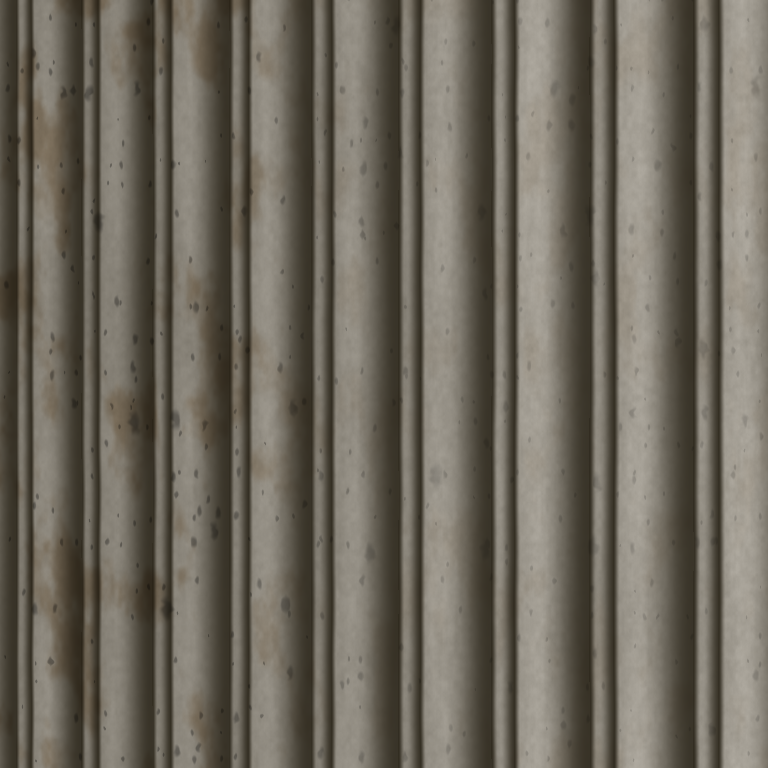
Give the GLSL for this texture, as a Shadertoy shader.

```glsl
// Upright stone fluting: narrow fillets alternate with wide rounded ribs,
// and each repeat is broader than the one to its left. A height-free shading
// profile gives the relief; layered value noise and scattered pits give wear.

const vec3 SHADOW_STONE = vec3(0.195, 0.175, 0.130);
const vec3 LIT_STONE = vec3(0.640, 0.620, 0.580);
const vec3 STAIN_TINT = vec3(0.86, 0.80, 0.72);

const float FIRST_EDGE = 0.0208;   // left edge of repeat zero
const float FIRST_WIDTH = 0.0819;  // width of repeat zero
const float WIDENING = 0.00354;    // quadratic growth of the spacing
const float FILLET_SHARE = 0.235;  // part of a repeat taken by the fillet

float hash(vec2 p) {
    vec3 q = fract(vec3(p.xyx) * 0.1031);
    q += dot(q, q.yzx + 33.33);
    return fract((q.x + q.y) * q.z);
}

float valueNoise(vec2 p) {
    vec2 cell = floor(p);
    vec2 f = fract(p);
    f = f * f * (3.0 - 2.0 * f);
    float low = mix(hash(cell), hash(cell + vec2(1.0, 0.0)), f.x);
    float high = mix(hash(cell + vec2(0.0, 1.0)), hash(cell + 1.0), f.x);
    return mix(low, high, f.y);
}

float fbm(vec2 p) {
    float sum = 0.0;
    float weight = 0.5;
    for (int i = 0; i < 4; i++) {
        sum += weight * valueNoise(p);
        p = p * 2.03 + 17.3;
        weight *= 0.5;
    }
    return sum / 0.9375;
}

// Repeat number, with fraction, at a horizontal position
float repeatCoord(float x) {
    float root = FIRST_WIDTH * FIRST_WIDTH + 4.0 * WIDENING * (x - FIRST_EDGE);
    return (sqrt(max(root, 0.0)) - FIRST_WIDTH) / (2.0 * WIDENING);
}

// Light on one rounded moulding, lit from the left; u runs 0 to 1 across it
float moulding(float u, float rise, float fallStart, float fallEnd) {
    float lit = smoothstep(0.0, rise, u);
    float shade = smoothstep(fallStart, fallEnd, u);
    return lit * (1.0 - 0.93 * shade);
}

float flutingLight(float t, float blur) {
    float filletU = t / FILLET_SHARE;
    float ribU = (t - FILLET_SHARE) / (1.0 - FILLET_SHARE);
    float fillet = 0.84 * moulding(filletU, max(0.30, 2.0 * blur / FILLET_SHARE), 0.38, 1.05);
    float rib = moulding(ribU, max(0.09, 2.0 * blur), 0.32, 0.98);
    // Soft secondary sheen on the left flank of the rib
    rib *= 0.93 + 0.07 * smoothstep(0.05, 0.28, ribU);
    return mix(fillet, rib, smoothstep(-blur, blur, t - FILLET_SHARE));
}

// Sparse upright chips, at most one in each grid cell
float pits(vec2 uv, float density, float seed) {
    vec2 p = uv * vec2(density, density * 0.6);
    vec2 cell = floor(p) + seed;
    vec2 centre = 0.3 + 0.4 * vec2(hash(cell + 3.1), hash(cell + 8.7));
    vec2 d = fract(p) - centre;
    d.x += 0.12 * (valueNoise(uv * 160.0 + seed) - 0.5);
    float size = mix(0.07, 0.20, hash(cell + 5.9));
    float present = step(0.80, hash(cell));
    return present * (1.0 - smoothstep(0.3 * size, size, length(d * vec2(1.0, 0.8))));
}

void mainImage(out vec4 fragColor, in vec2 fragCoord) {
    vec2 uv = fragCoord / iResolution.xy;

    // Relief, with slightly uneven edges
    float wobble = 0.0012 * (valueNoise(vec2(uv.x * 20.0, uv.y * 14.0)) - 0.5);
    float n = repeatCoord(uv.x + wobble);
    float id = floor(n);
    float blur = 0.8 / (iResolution.x * (FIRST_WIDTH + 2.0 * WIDENING * n));
    float light = flutingLight(fract(n), blur);

    // Light grows to the right and differs a little between repeats
    light *= mix(0.78, 1.02, smoothstep(0.0, 0.9, uv.x));
    light *= 0.97 + 0.06 * hash(vec2(id + 20.0, 4.0));

    // Surface: broad clouds, upright streaks and fine grain
    float clouds = fbm(uv * vec2(9.0, 5.0) + 2.0);
    float streaks = fbm(uv * vec2(110.0, 7.0) + 31.0);
    float grain = fbm(uv * vec2(150.0, 110.0) + 57.0);
    light *= 1.0 + 0.16 * (clouds - 0.5) + 0.12 * (streaks - 0.5) + 0.16 * (grain - 0.5);
    vec3 colour = mix(SHADOW_STONE, LIT_STONE, clamp(light, 0.0, 1.1));

    // Brown stains gather towards the left
    float stain = smoothstep(0.50, 0.78, fbm(uv * vec2(26.0, 13.0) + 9.0));
    stain *= mix(1.0, 0.25, smoothstep(0.22, 0.50, uv.x));
    colour *= mix(vec3(1.0), STAIN_TINT, stain);

    // Chips of three sizes
    float wear = 0.0;
    for (int i = 0; i < 3; i++) {
        float layer = float(i);
        wear = max(wear, pits(uv, 20.0 + 17.0 * layer, 41.0 * layer + 7.0));
    }
    colour *= 1.0 - wear * mix(0.30, 0.14, smoothstep(0.2, 0.6, uv.x));

    fragColor = vec4(colour, 1.0);
}
```
